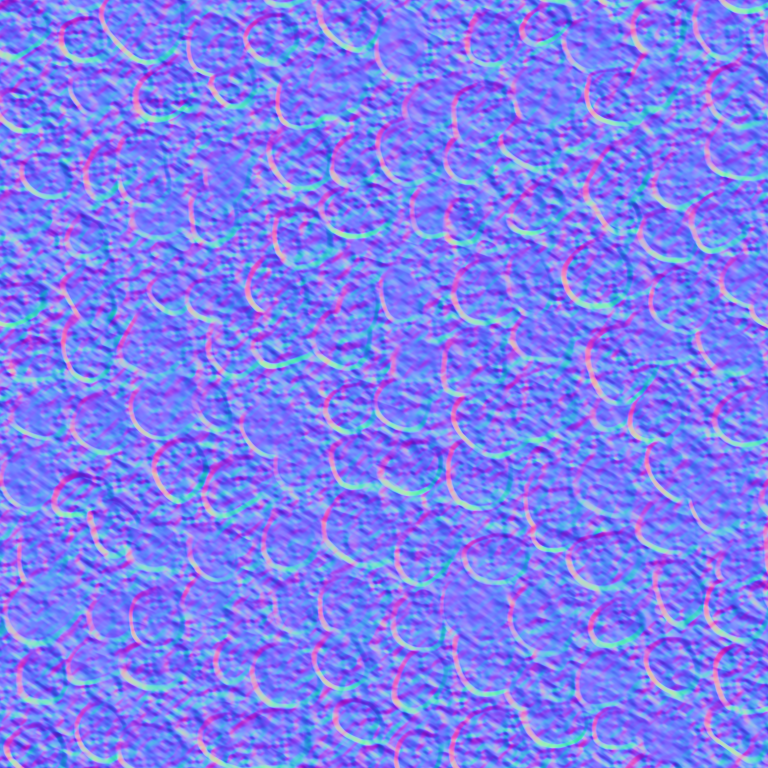
Reproduce this texture map procedurally as a WebGL 1 fragment shader.

```glsl
precision highp float;

uniform vec2 u_resolution;

const float CELLS = 12.0;          // stones across the canvas
const float RADIUS_MIN = 0.42;     // stone radii, in cells
const float RADIUS_MAX = 0.62;
const float JITTER = 0.55;         // scatter of the stone centres, in cells
const float EDGE = 0.0078;         // width of a stone's rim
const float RISE = 0.0062;         // height of a stone
const float TILT = 0.62;           // share of the height lost across a stone
const vec2 LEAN = vec2(0.74, 0.67); // direction in which stones slope down
const float WARP = 0.017;          // irregularity of the outlines
const float WARP_SCALE = 15.0;
const float GRAIN = 0.0046;        // height of the surface roughness
const float GRAIN_SCALE = 84.0;
const vec2 GRAIN_STRETCH = vec2(0.88, 1.08);
const float SAMPLE_STEP = 0.001;   // spacing of the slope samples

float hash(vec2 p) {
  vec3 q = fract(vec3(p.xyx) * 0.1031);
  q += dot(q, q.yzx + 33.33);
  return fract((q.x + q.y) * q.z);
}

vec2 hash2(vec2 p) {
  return vec2(hash(p + 17.3), hash(p + 91.7));
}

float noise(vec2 p) {
  vec2 i = floor(p);
  vec2 f = fract(p);
  f = f * f * f * (f * (f * 6.0 - 15.0) + 10.0);
  float low = mix(hash(i), hash(i + vec2(1.0, 0.0)), f.x);
  float high = mix(hash(i + vec2(0.0, 1.0)), hash(i + 1.0), f.x);
  return mix(low, high, f.y);
}

mat2 rotation(float a) {
  float c = cos(a);
  float s = sin(a);
  return mat2(c, s, -s, c);
}

// Lumps, soft creases and fine grit
float grain(vec2 p) {
  vec2 q = p * GRAIN_STRETCH * GRAIN_SCALE + 40.0;
  float lumps = noise(rotation(0.4) * q * 0.5) * 0.65 + noise(rotation(1.1) * q + 60.0);
  float fold = noise(rotation(2.0) * q * 0.6 + 130.0) - 0.5;
  float grit = noise(rotation(0.7) * q * 1.8 + 210.0);
  return lumps + sqrt(fold * fold + 0.004) * 1.1 + grit * 0.62;
}

// Tilted stones laid over one another like scales
float surface(vec2 p) {
  vec2 warp = vec2(noise(p * WARP_SCALE + 5.0), noise(p * WARP_SCALE + 75.0)) - 0.5;
  vec2 w = p + warp * WARP;
  vec2 cell = floor(w * CELLS);
  float height = 0.0;
  float rough = 1.25;

  for (int j = -1; j <= 1; j++) {
    for (int i = -1; i <= 1; i++) {
      vec2 id = cell + vec2(float(i), float(j)) + 50.0;
      vec2 shape = hash2(id);
      vec2 kind = hash2(id + 300.0);
      vec2 center = id - 50.0 + 0.5 + (hash2(id + 600.0) - 0.5) * JITTER;
      vec2 offset = w - center / CELLS;

      // Rounded outline and its approximate inner distance
      float radius = mix(RADIUS_MIN, RADIUS_MAX, shape.x) / CELLS;
      vec2 radii = radius * vec2(1.0, mix(0.68, 1.0, shape.y));
      vec2 q = abs(rotation(kind.x * 6.283) * offset) / radii;
      float reach = pow(pow(q.x, 2.3) + pow(q.y, 2.3), 1.0 / 2.3);
      float inside = (1.0 - reach) * radii.y;
      float cover = smoothstep(0.0, EDGE, inside);

      // Sloping top with a soft dome
      float top = 1.0 - TILT * dot(offset, LEAN) / radius;
      top += 0.25 * (kind.y - 0.4) + 0.15 * smoothstep(0.0, 0.024, inside);
      height = mix(height, top * RISE, cover);
      rough = mix(rough, mix(0.6, 1.35, hash(id + 900.0)), cover);
    }
  }
  return height + grain(p) * rough * GRAIN;
}

void main() {
  vec2 p = gl_FragCoord.xy / u_resolution.y;
  vec2 e = vec2(SAMPLE_STEP, 0.0);

  // Slope of the surface, encoded as a normal
  vec2 slope = vec2(surface(p + e.xy) - surface(p - e.xy),
                    surface(p + e.yx) - surface(p - e.yx)) / (2.0 * SAMPLE_STEP);
  vec3 normal = normalize(vec3(slope, 1.0));
  gl_FragColor = vec4(normal * 0.5 + 0.5, 1.0);
}
```
